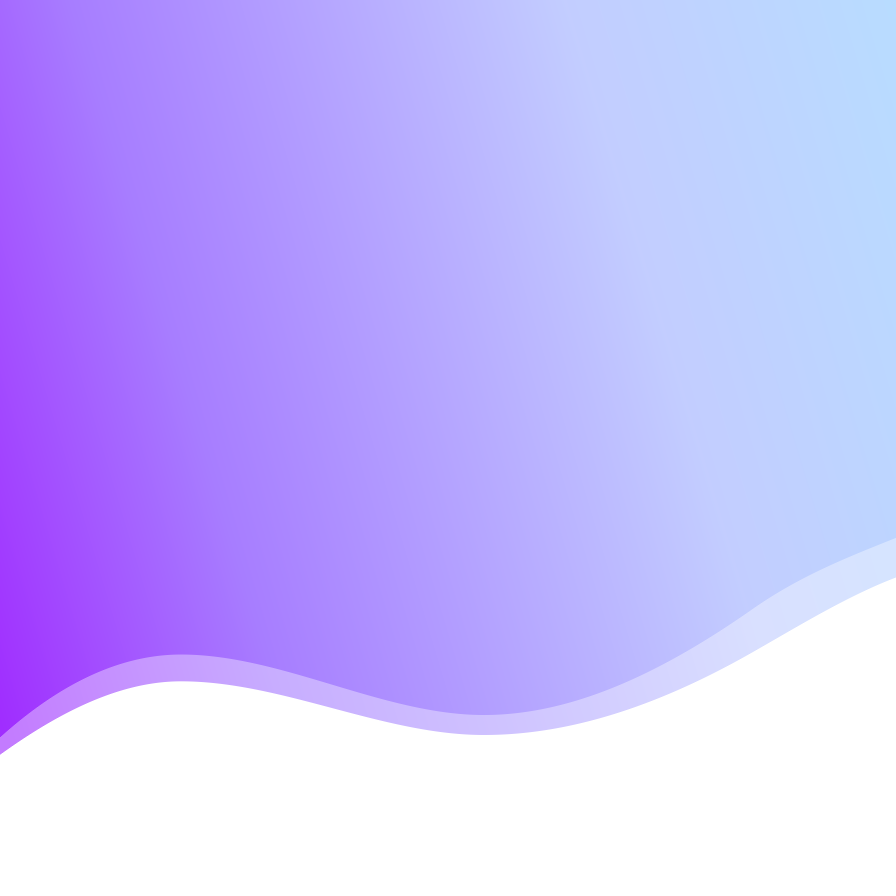
A Shadertoy shader for this background:

```glsl
// Violet to sky-blue slanted gradient above a white wave with a translucent crest

// Smooth cubic between two knots, each given as (x, height, slope)
float curve(float x, vec3 a, vec3 b) {
    float span = b.x - a.x;
    float u = clamp((x - a.x) / span, 0.0, 1.0);
    float v = 1.0 - u;
    return mix(a.y, b.y, u * u * (3.0 - 2.0 * u))
         + span * u * v * (a.z * v - b.z * u);
}

// Wave height through a left edge, crest, trough, rise and right edge
float wave(float x, vec3 left, vec3 crest, vec3 trough, vec3 rise, vec3 right) {
    if (x < crest.x) return curve(x, left, crest);
    if (x < trough.x) return curve(x, crest, trough);
    if (x < rise.x) return curve(x, trough, rise);
    return curve(x, rise, right);
}

// Coverage of the area below a height, softened over about one pixel
float below(float y, float height) {
    return clamp(0.5 + (height - y) * iResolution.y, 0.0, 1.0);
}

// Sky colour along the slanted axis
vec3 sky(vec2 p) {
    float s = p.x - 0.3 * (1.0 - p.y);
    vec3 violet = vec3(0.627, 0.176, 1.0);
    vec3 lilac = vec3(0.655, 0.490, 1.0);
    vec3 periwinkle = vec3(0.763, 0.804, 1.0);
    vec3 paleBlue = vec3(0.722, 0.863, 1.0);
    vec3 color = mix(violet, lilac, clamp((s + 0.242) / 0.32, 0.0, 1.0));
    color = mix(color, periwinkle, clamp((s - 0.078) / 0.552, 0.0, 1.0));
    return mix(color, paleBlue, clamp((s - 0.63) / 0.37, 0.0, 1.0));
}

void mainImage(out vec4 fragColor, in vec2 fragCoord) {
    vec2 p = fragCoord / iResolution.xy;
    vec3 white = vec3(1.0);
    vec3 color = sky(p);

    // Translucent wave behind
    float back = wave(p.x, vec3(0.0, 0.177, 0.9), vec3(0.202, 0.2695, 0.0),
        vec3(0.54, 0.202, 0.0), vec3(0.84, 0.3203, 0.7), vec3(1.0, 0.3997, 0.4));
    color = mix(color, white, 0.37 * below(p.y, back));

    // Solid wave in front
    float front = wave(p.x, vec3(0.0, 0.1576, 0.72), vec3(0.202, 0.2396, 0.0),
        vec3(0.54, 0.1797, 0.0), vec3(0.84, 0.2721, 0.57), vec3(1.0, 0.3555, 0.38));
    color = mix(color, white, below(p.y, front));

    fragColor = vec4(color, 1.0);
}
```
